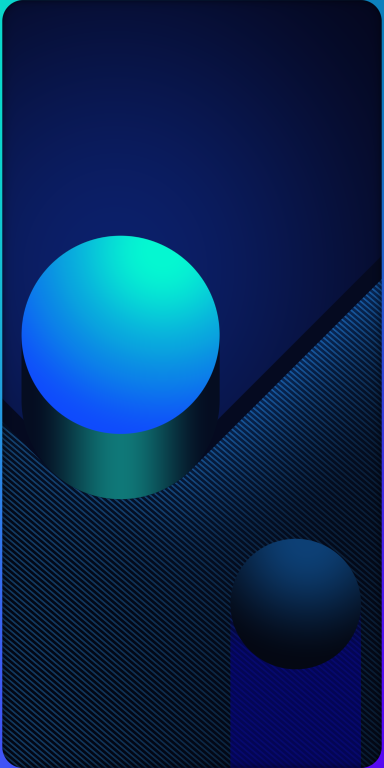
Write a Shadertoy shader that draws this background.

```glsl
const vec2 BALL_POS = vec2(0.314, 1.128);
const float BALL_RADIUS = 0.258;
const float BALL_DROP = 0.170;
const vec2 ORB_POS = vec2(0.770, 0.427);
const float ORB_RADIUS = 0.170;
const float BAND_HEIGHT = 0.061;
const float STRIPE_PERIOD = 0.0112;
const float STRIPE_ANGLE = 0.87;
const float CORNER_RADIUS = 0.055;
const float FRAME_INSET = 0.006;

const vec3 NAVY = vec3(0.045, 0.125, 0.42);
const vec3 MIDNIGHT = vec3(0.016, 0.025, 0.11);
const vec3 BAND = vec3(0.018, 0.038, 0.125);
const vec3 SLOPE = vec3(0.012, 0.032, 0.085);
const vec3 SLOPE_GLOW = vec3(0.02, 0.13, 0.27);
const vec3 STRIPE = vec3(0.06, 0.20, 0.30);
const vec3 MINT = vec3(0.02, 0.97, 0.82);
const vec3 AZURE = vec3(0.04, 0.59, 0.88);
const vec3 COBALT = vec3(0.06, 0.29, 0.99);
const vec3 TEAL = vec3(0.06, 0.47, 0.47);
const vec3 SHADE = vec3(0.018, 0.05, 0.13);
const vec3 ORB_TOP = vec3(0.05, 0.25, 0.46);
const vec3 ORB_BASE = vec3(0.015, 0.03, 0.075);
const vec3 COLUMN = vec3(0.02, 0.025, 0.43);

// Antialiased coverage of a signed distance
float cover(float d) {
    float px = 2.0 / iResolution.y;
    return smoothstep(0.7 * px, -0.7 * px, d);
}

// Capsule reaching down from a disc centre
float dropCapsule(vec2 q, float radius, float drop) {
    q.y -= clamp(q.y, -drop, 0.0);
    return length(q) - radius;
}

float roundedBox(vec2 q, vec2 halfSize, float radius) {
    vec2 d = abs(q) - halfSize + radius;
    return length(max(d, 0.0)) + min(max(d.x, d.y), 0.0) - radius;
}

// Height of a V-shaped valley with a circular floor
float valley(float x) {
    float dx = abs(x - BALL_POS.x);
    float floorY = BALL_POS.y - BALL_DROP;
    float arc = floorY - sqrt(max(BALL_RADIUS * BALL_RADIUS - dx * dx, 0.0));
    float arm = floorY - 1.41421 * BALL_RADIUS + dx;
    return dx < 0.70711 * BALL_RADIUS ? arc : arm;
}

vec3 backdrop(vec2 p) {
    float d = length((p - vec2(0.30, 1.30)) * vec2(1.0, 0.92));
    return mix(NAVY, MIDNIGHT, smoothstep(0.0, 1.05, d));
}

float stripes(vec2 p) {
    float s = dot(p, vec2(cos(STRIPE_ANGLE), sin(STRIPE_ANGLE)));
    float wave = abs(fract(s / STRIPE_PERIOD) - 0.5);
    return smoothstep(0.18, 0.42, wave);
}

vec3 slope(vec2 p, float depth) {
    float glow = exp(-depth * 6.5) * smoothstep(0.3, 0.75, p.x);
    glow += 0.35 * exp(-depth * 9.0);
    vec3 col = SLOPE + SLOPE_GLOW * glow * 0.7;
    float fade = mix(0.95, 0.40, smoothstep(0.0, 0.9, p.x));
    fade = max(fade, 0.95 * exp(-depth * 3.0));
    return col + STRIPE * stripes(p) * fade;
}

vec3 ballColor(vec2 q) {
    float t = length(q - vec2(0.11, 0.22)) / 0.52;
    vec3 col = mix(MINT, AZURE, smoothstep(0.05, 0.63, t));
    return mix(col, COBALT, smoothstep(0.48, 0.98, t));
}

vec3 frameColor(vec2 p) {
    float h = p.y * 0.5;
    vec3 left = mix(vec3(0.25, 0.33, 0.96), vec3(0.04, 0.85, 0.80), smoothstep(0.0, 0.9, h));
    vec3 right = mix(vec3(0.34, 0.03, 0.95), vec3(0.05, 0.50, 0.74), smoothstep(0.0, 1.0, h));
    return mix(left, right, p.x);
}

void mainImage(out vec4 fragColor, in vec2 fragCoord) {
    vec2 p = fragCoord / iResolution.xy * vec2(1.0, 2.0);
    float above = (p.y - valley(p.x)) * 0.70711;

    // Sky, dark band and striped slope
    vec3 col = backdrop(p);
    col = mix(col, BAND, cover(above - BAND_HEIGHT * 0.70711));
    col = mix(col, slope(p, max(-above, 0.0)), cover(above));

    // Small orb and the column below it
    vec2 q = p - ORB_POS;
    float column = cover(dropCapsule(q, ORB_RADIUS, 2.0));
    vec3 columnColor = COLUMN * (0.82 + 0.22 * stripes(p));
    col = mix(col, columnColor, column * smoothstep(0.03, -0.13, q.y) * 0.92);
    float shade = smoothstep(0.02, 0.33, length(q - vec2(0.03, 0.17)));
    col = mix(col, mix(ORB_TOP, ORB_BASE, shade), cover(length(q) - ORB_RADIUS));

    // Large ball and its extruded side
    q = p - BALL_POS;
    float lit = 1.0 - smoothstep(0.0, 0.92, abs(q.x) / BALL_RADIUS);
    col = mix(col, mix(SHADE, TEAL, lit), cover(dropCapsule(q, BALL_RADIUS, BALL_DROP)));
    col = mix(col, ballColor(q), cover(length(q) - BALL_RADIUS));

    // Rounded frame with a thin inner shadow
    float edge = roundedBox(p - vec2(0.5, 1.0), vec2(0.5 - FRAME_INSET, 1.0), CORNER_RADIUS);
    col *= 1.0 - 0.4 * exp(min(edge, 0.0) * 120.0);
    col = mix(frameColor(p), col, cover(edge));
    fragColor = vec4(col, 1.0);
}
```
